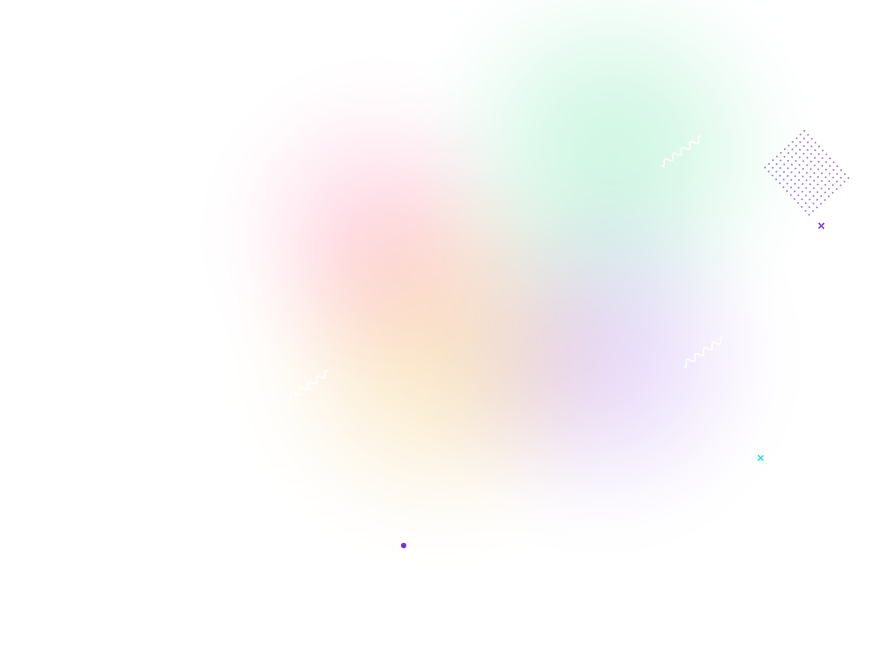
Give the GLSL for this background, as a Shadertoy shader.

```glsl
// Soft overlapping pastel glows on white, with small squiggles, crosses and a dotted diamond.

// All lengths are fractions of the canvas width.
const vec3 GREEN_TINT  = vec3(0.83, 0.97, 0.90);
const vec3 PURPLE_TINT = vec3(0.92, 0.87, 0.985);
const vec3 PINK_TINT   = vec3(1.00, 0.88, 0.93);
const vec3 ORANGE_TINT = vec3(0.985, 0.925, 0.81);
const vec3 VIOLET_INK  = vec3(0.46, 0.20, 0.82);
const vec3 CYAN_INK    = vec3(0.18, 0.86, 0.87);

const vec2 DOT_CENTER = vec2(0.4505, 0.1852 - 0.0485);
const float DOT_RADIUS = 0.0030;

const vec2 VIOLET_CROSS = vec2(0.9167, 0.4935);
const vec2 CYAN_CROSS   = vec2(0.8490, 0.2344);
const float CROSS_ARM = 0.0042;
const float CROSS_STROKE = 0.0008;

const vec2 SQUIGGLES[3] = vec2[3](
    vec2(0.7604, 0.5768), vec2(0.3438, 0.3151), vec2(0.7852, 0.3529));
const float SQUIGGLE_ANGLE = 0.588;
const float SQUIGGLE_HALF_LENGTH = 0.0275;
const float SQUIGGLE_PERIOD = 0.0115;
const float SQUIGGLE_HEIGHT = 0.0028;
const float SQUIGGLE_STROKE = 0.0009;
const float SQUIGGLE_OPACITY = 0.9;

const vec2 DIAMOND_CENTER = vec2(0.9004, 0.5527);
const vec2 DIAMOND_HALF_COUNT = vec2(6.0, 5.0);
const float DIAMOND_ANGLE = -0.82;
const float DIAMOND_SPACING = 0.0060;
const float DIAMOND_DOT = 0.0010;
const float DIAMOND_OPACITY = 0.62;

const float TAU = 6.2831853;

// Coordinates of p along axes turned by the given angle.
vec2 turn(vec2 p, float angle) {
    float c = cos(angle), s = sin(angle);
    return vec2(c * p.x + s * p.y, c * p.y - s * p.x);
}

// Tint that fades smoothly to white at the radius.
vec3 glow(vec2 p, vec2 center, float radius, vec3 tint) {
    vec2 d = (p - center) / radius;
    float strength = pow(max(1.0 - dot(d, d), 0.0), 3.0);
    return mix(vec3(1.0), tint, strength);
}

float crossDistance(vec2 p) {
    p = abs(turn(p, 0.76));
    vec2 arm = vec2(max(p.x, p.y), min(p.x, p.y));
    return max(arm.x - CROSS_ARM, arm.y - CROSS_STROKE);
}

float squiggleDistance(vec2 p) {
    p = turn(p, SQUIGGLE_ANGLE);
    float k = TAU / SQUIGGLE_PERIOD;
    float slope = SQUIGGLE_HEIGHT * k * cos(k * p.x);
    float wave = abs(p.y - SQUIGGLE_HEIGHT * sin(k * p.x)) / sqrt(1.0 + slope * slope);
    return max(wave - SQUIGGLE_STROKE, abs(p.x) - SQUIGGLE_HALF_LENGTH);
}

// Distance to the nearest dot of a bounded, turned grid.
float diamondDistance(vec2 p) {
    p = turn(p, DIAMOND_ANGLE);
    vec2 cell = clamp(round(p / DIAMOND_SPACING), -DIAMOND_HALF_COUNT, DIAMOND_HALF_COUNT);
    return length(p - cell * DIAMOND_SPACING) - DIAMOND_DOT;
}

// Antialiased coverage of a signed distance.
float cover(float dist) {
    return clamp(0.5 - dist * iResolution.x, 0.0, 1.0);
}

void mainImage(out vec4 fragColor, in vec2 fragCoord) {
    vec2 p = fragCoord / iResolution.x;

    // Glows multiply where they overlap
    vec3 color = glow(p, vec2(0.684, 0.574), 0.271, GREEN_TINT);
    color *= glow(p, vec2(0.673, 0.349), 0.255, PURPLE_TINT);
    color *= glow(p, vec2(0.419, 0.486), 0.225, PINK_TINT);
    color *= glow(p, vec2(0.493, 0.355), 0.273, ORANGE_TINT);

    // White squiggles
    for (int i = 0; i < 3; i++) {
        float line = cover(squiggleDistance(p - SQUIGGLES[i]));
        color = mix(color, vec3(1.0), SQUIGGLE_OPACITY * line);
    }

    // Dotted diamond, crosses and lone dot
    color = mix(color, VIOLET_INK, DIAMOND_OPACITY * cover(diamondDistance(p - DIAMOND_CENTER)));
    color = mix(color, VIOLET_INK, cover(crossDistance(p - VIOLET_CROSS)));
    color = mix(color, CYAN_INK, cover(crossDistance(p - CYAN_CROSS)));
    color = mix(color, VIOLET_INK, cover(length(p - DOT_CENTER) - DOT_RADIUS));

    fragColor = vec4(color, 1.0);
}
```
